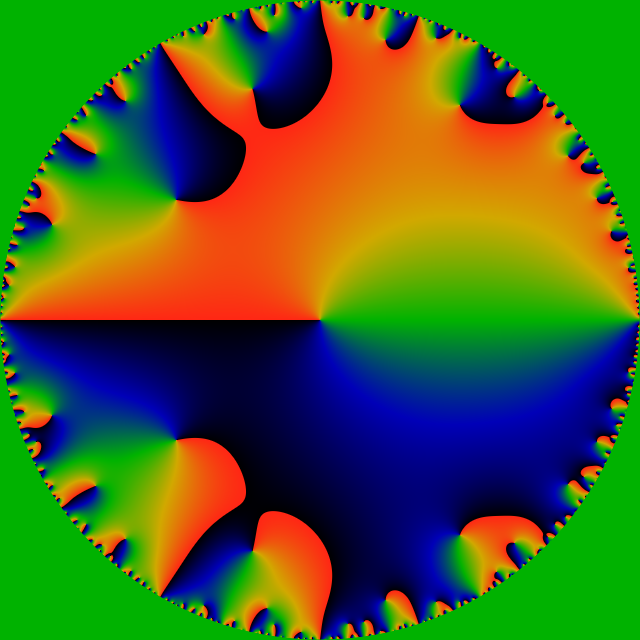
This background is drawn by a WebGL 2 fragment shader. Its source:

```glsl
#version 300 es
precision highp float;

uniform vec2 u_resolution;
out vec4 outColor;

const int MAX_TERMS = 320;
const float TAIL_TOLERANCE = 1e-4;
const float DISK_RADIUS = 1.0;
const float PI = 3.14159265;

// Phase palette, from -pi to pi in quarter turns
const vec3 BLACK = vec3(0.0);
const vec3 BLUE = vec3(0.0, 0.0, 0.72);
const vec3 GREEN = vec3(0.0, 0.70, 0.0);
const vec3 YELLOW = vec3(0.82, 0.66, 0.0);
const vec3 RED = vec3(1.0, 0.15, 0.08);

vec2 complexMul(vec2 a, vec2 b) {
    return vec2(a.x * b.x - a.y * b.y, a.x * b.y + a.y * b.x);
}

// Trial division; the remaining cofactor is the largest prime
int greatestPrimeFactor(int n) {
    int divisor = 2;
    while (divisor * divisor <= n) {
        if (n % divisor == 0) n /= divisor;
        else divisor++;
    }
    return n;
}

// Power series sum of gpf(n) q^n; xy = value, zw = q times its derivative
vec4 primeFactorSeries(vec2 q) {
    vec2 power = q;
    vec4 total = vec4(0.0);
    float tail = TAIL_TOLERANCE * length(q);
    for (int n = 1; n <= MAX_TERMS; n++) {
        vec2 term = float(greatestPrimeFactor(n)) * power;
        total += vec4(term, float(n) * term);
        power = complexMul(power, q);
        if (float(n) * length(power) < tail) break;
    }
    return total;
}

vec3 phaseColor(float quarter) {
    vec3 color = mix(BLACK, BLUE, clamp(quarter, 0.0, 1.0));
    color = mix(color, GREEN, clamp(quarter - 1.0, 0.0, 1.0));
    color = mix(color, YELLOW, clamp(quarter - 2.0, 0.0, 1.0));
    return mix(color, RED, clamp(quarter - 3.0, 0.0, 1.0));
}

void main() {
    float pixel = 2.0 / min(u_resolution.x, u_resolution.y);
    vec2 q = (gl_FragCoord.xy - 0.5 * u_resolution) * pixel;
    float radius = length(q);
    vec3 color = GREEN;

    if (radius < DISK_RADIUS) {
        q = radius < 1e-5 ? vec2(1e-5, 0.0) : q;
        vec4 series = primeFactorSeries(q);
        float quarter = (atan(series.y, series.x) / PI + 1.0) * 2.0;
        color = phaseColor(quarter);

        // Soften the branch cut across one pixel, using the phase slope
        float slope = length(series.zw) / max(length(series.xy) * length(q), 1e-9);
        float width = clamp(slope * pixel * 2.0 / PI, 1e-5, 1.0);
        float seam = (quarter < 2.0 ? quarter : quarter - 4.0) / width;
        if (abs(seam) < 0.5) color = mix(RED, BLACK, seam + 0.5);

        // Smooth rim of the disk
        color = mix(color, GREEN, smoothstep(DISK_RADIUS - pixel, DISK_RADIUS, radius));
    }
    outColor = vec4(color, 1.0);
}
```
